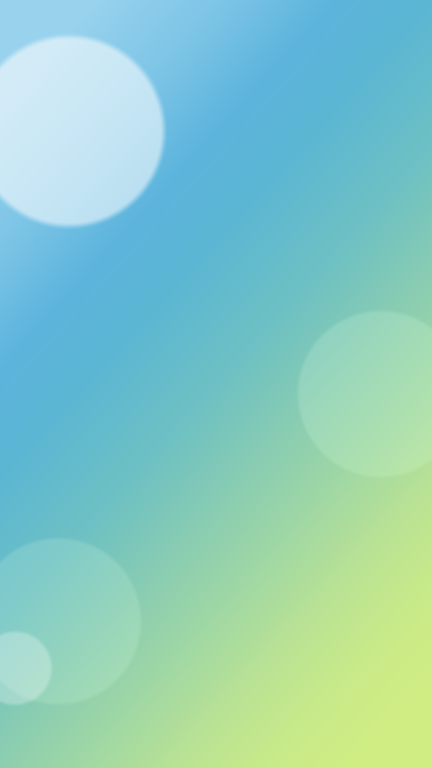
Reproduce this background procedurally as a WebGL 1 fragment shader.

```glsl
precision highp float;
// A diagonal sky-to-meadow gradient with four soft translucent discs.
// The gradient chains linear blends along one slanted axis; each disc
// is a circle distance with a feathered edge, laid over the result.

#define SLANT 1.1
#define BIG_FEATHER 0.0055
#define FEATHER 0.0035
#define BIG_ALPHA 0.56
#define RIGHT_ALPHA 0.20
#define LEFT_ALPHA 0.18
#define SMALL_ALPHA 0.28

uniform vec2 u_resolution;

// Linear progress from a to b, held at both ends.
float ramp(float a, float b, float t) {
  return clamp((t - a) / (b - a), 0.0, 1.0);
}

// Pale blue, through blue and teal, to lime.
vec3 background(float t) {
  vec3 c = vec3(0.600, 0.825, 0.930);
  c = mix(c, vec3(0.486, 0.769, 0.902), ramp(0.13, 0.325, t));
  c = mix(c, vec3(0.361, 0.706, 0.863), ramp(0.325, 0.48, t));
  c = mix(c, vec3(0.357, 0.714, 0.827), ramp(0.48, 0.62, t));
  c = mix(c, vec3(0.427, 0.753, 0.765), ramp(0.62, 0.81, t));
  c = mix(c, vec3(0.518, 0.792, 0.710), ramp(0.81, 0.944, t));
  c = mix(c, vec3(0.624, 0.843, 0.643), ramp(0.944, 1.107, t));
  c = mix(c, vec3(0.725, 0.886, 0.580), ramp(1.107, 1.25, t));
  c = mix(c, vec3(0.788, 0.918, 0.533), ramp(1.25, 1.39, t));
  return mix(c, vec3(0.816, 0.929, 0.518), ramp(1.39, 1.50, t));
}

// Feathered coverage of a disc.
float disc(vec2 p, vec2 center, float radius, float feather) {
  return 1.0 - smoothstep(-feather, feather, length(p - center) - radius);
}

void main() {
  // Canvas height is one unit.
  vec2 p = gl_FragCoord.xy / u_resolution.y;
  vec3 color = background(SLANT * p.x + 1.0 - p.y);

  vec3 white = vec3(1.0);
  vec3 mint = vec3(0.86, 1.0, 0.88);

  // Bright disc at the upper left, then the fainter ones.
  float big = disc(p, vec2(0.090, 0.829), 0.1235, BIG_FEATHER);
  float right = disc(p, vec2(0.496, 0.487), 0.108, FEATHER);
  float left = disc(p, vec2(0.0755, 0.191), 0.108, FEATHER);
  float small = disc(p, vec2(0.0195, 0.130), 0.0475, FEATHER);
  color = mix(color, white, BIG_ALPHA * big);
  color = mix(color, mint, RIGHT_ALPHA * right);
  color = mix(color, mint, LEFT_ALPHA * left);
  color = mix(color, white, SMALL_ALPHA * small);

  gl_FragColor = vec4(color, 1.0);
}
```
